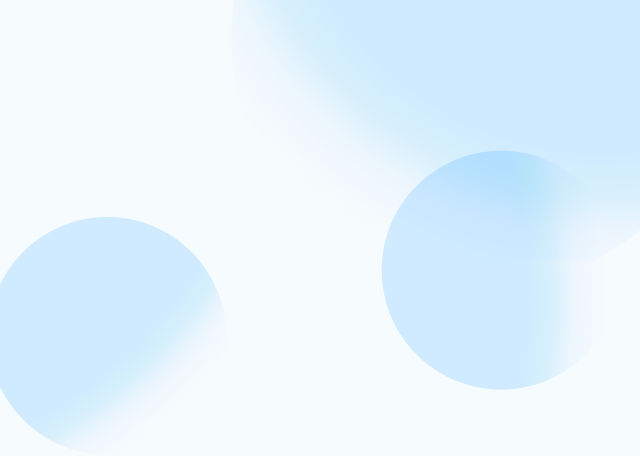
A WebGL 1 fragment shader for this background:

```glsl
precision highp float;
// Three soft blue discs on a pale paper ground. Each disc is a tint that
// fades along a wide radial gradient, and the tints multiply where they
// overlap. Lengths are in canvas heights, origin at the lower left.
uniform vec2 u_resolution;

const vec3 PAPER = vec3(0.966, 0.983, 0.993);

// Anti-aliased coverage: 1 where the signed distance is negative.
float coverage(float dist) {
  return clamp(0.5 - dist * u_resolution.y, 0.0, 1.0);
}

// Solid sky blue at t = 0, through cyan and a pale haze, to paper at t = 1.
vec3 skyRamp(float t) {
  vec3 color = mix(vec3(0.817, 0.922, 1.0), vec3(0.832, 0.936, 0.987),
                   smoothstep(0.0, 0.25, t));
  color = mix(color, vec3(0.938, 0.968, 0.995), smoothstep(0.18, 0.68, t));
  return mix(color, PAPER, smoothstep(0.6, 1.0, t));
}

// Tint of a disc whose fade starts at fadeStart from the glow centre.
vec3 discTint(vec2 p, vec2 center, float radius,
              vec2 glow, float fadeStart, float fadeWidth) {
  float t = (distance(p, glow) - fadeStart) / fadeWidth;
  float mask = coverage(distance(p, center) - radius);
  return mix(vec3(1.0), skyRamp(t) / PAPER, mask);
}

void main() {
  vec2 p = gl_FragCoord.xy / u_resolution.y;

  // Large disc at the upper right, cut off along a level lower edge.
  vec3 large = discTint(p, vec2(1.055, 0.9176), 0.5476,
                        vec2(1.319, 1.366), 0.696, 0.318);
  large = mix(vec3(1.0), large, coverage(0.4286 - p.y));

  // Right disc fades sideways, left disc fades towards the lower right.
  vec3 right = discTint(p, vec2(1.0989, 0.4075), 0.2619,
                        vec2(0.183, 0.341), 0.972, 0.182);
  vec3 left = discTint(p, vec2(0.2353, 0.2637), 0.2605,
                       vec2(-0.387, 0.932), 0.968, 0.168);

  gl_FragColor = vec4(PAPER * large * right * left, 1.0);
}
```
